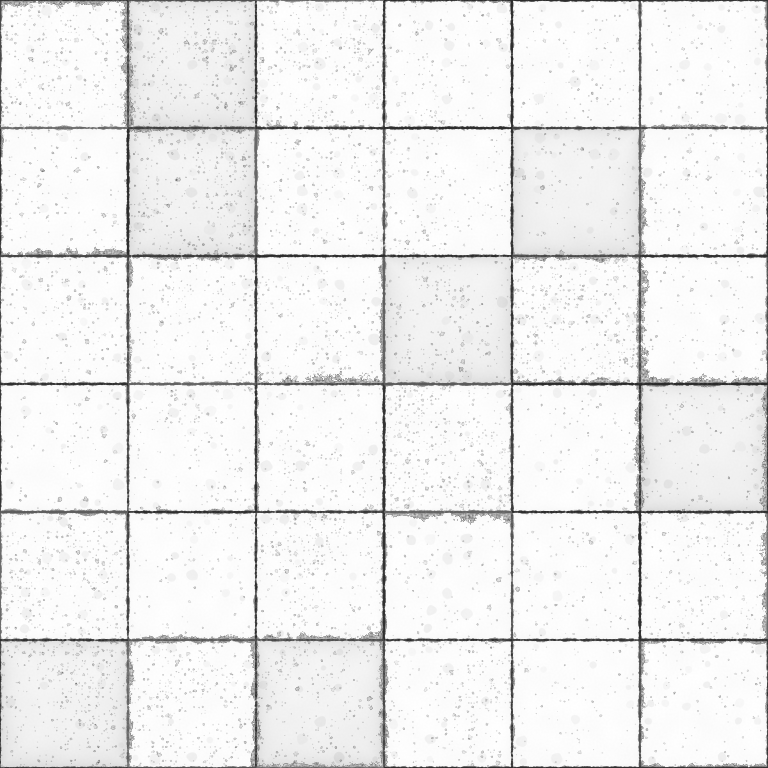
Reproduce this texture procedurally as a three.js fragment shader.

```glsl
// Worn white ceramic tiles, six by six, with thin dark joints.
// Each tile gets hashed wear: chipped sides, pitted specks, pale stains and,
// now and then, a grey glaze. Wrapped gradient noise keeps the sheet seamless.
varying vec2 vUv;

const float TILES = 6.0;
const float SOFT = 0.006;          // edge smoothing, in tile widths
const float JOINT = 0.0085;        // half width of a joint, in tile widths
const float WHITE = 0.99;
const float JOINT_DARK = 0.17;
const float JOINT_PALE = 0.42;
const float CHIP_DARK = 0.42;
const float CHIP_PALE = 0.82;

vec3 hash3(vec2 cell, float seed) {
  vec3 q = fract(cell.xyx * vec3(0.1031, 0.1030, 0.0973) + seed * 0.137);
  q += dot(q, q.yzx + 33.33);
  return fract((q.xxy + q.yzz) * q.zyx);
}

float cornerSlope(vec2 cell, vec2 offset, float period) {
  float angle = 6.28318 * hash3(mod(cell, period), 7.0).x;
  return dot(vec2(cos(angle), sin(angle)), offset);
}

// Gradient noise, about -0.7 to 0.7, wrapping over the whole sheet
float noise(vec2 p, float freq) {
  vec2 g = p * freq;
  vec2 c = floor(g);
  vec2 f = g - c;
  vec2 u = f * f * f * (f * (f * 6.0 - 15.0) + 10.0);
  float period = TILES * freq;
  vec2 x = vec2(1.0, 0.0);
  float low = mix(cornerSlope(c, f, period), cornerSlope(c + x, f - x, period), u.x);
  float high = mix(cornerSlope(c + x.yx, f - x.yx, period),
                   cornerSlope(c + 1.0, f - 1.0, period), u.x);
  return mix(low, high, u.y);
}

// One scattered spot per grid cell: x is its fill, y its rim, z its strength
vec3 spots(vec2 p, float freq, float seed, float size, float density, float rough) {
  vec2 g = p * freq;
  vec2 cell = floor(g);
  vec2 id = mod(cell, TILES * freq);
  vec3 place = hash3(id, seed);
  vec3 kind = hash3(id, seed + 3.0);
  float radius = size * mix(0.45, 1.0, place.z);
  vec2 centre = mix(vec2(1.4 * radius), vec2(1.0 - 1.4 * radius), place.xy);
  float d = length(g - cell - centre) / radius + rough;
  float soft = SOFT * freq / radius;
  float cluster = 1.0 + 1.3 * noise((cell + 0.5) / freq, 2.0);
  float present = step(kind.x, density * cluster);
  float fill = 1.0 - smoothstep(1.0 - soft, 1.0 + soft, d);
  float rim = fill * smoothstep(0.3, 0.9, d);
  return present * vec3(fill, rim, mix(0.4, 1.0, kind.y));
}

// Signed depth into the chipped border: positive where glaze is missing
float chipDepth(vec2 f, vec2 id, float bite) {
  vec4 chance = vec4(hash3(id, 11.0).xy, hash3(id, 12.0).xy);
  vec4 wear = 0.016 + 0.065 * pow(chance, vec4(5.0));
  vec4 depth = wear * bite - vec4(f, 1.0 - f);
  vec2 side = min(f, 1.0 - f);
  float corner = 0.045 * bite - side.x - side.y;
  return max(max(max(depth.x, depth.y), max(depth.z, depth.w)), corner);
}

// Half width and shade of the joint segment numbered by id
float jointMask(float d, vec2 id, float seed, float ragged) {
  float halfWidth = JOINT * mix(0.65, 1.15, hash3(id, seed).x) + 0.006 * ragged;
  return 1.0 - smoothstep(halfWidth - SOFT, halfWidth + SOFT, d);
}

float jointShade(vec2 id, float seed) {
  return mix(JOINT_DARK, JOINT_PALE, pow(hash3(id, seed).y, 3.0));
}

void main() {
  vec2 p = vUv * TILES;
  vec2 id = mod(floor(p), TILES);
  vec2 f = fract(p);
  vec2 side = min(f, 1.0 - f);
  float edge = min(side.x, side.y);
  vec3 look = hash3(id, 1.0);
  float coarse = noise(p, 5.0);
  float medium = noise(p, 18.0);
  float fine = noise(p, 56.0);

  // Glaze: faint clouds, soft border, occasional grey tiles
  float grey = step(0.86, look.x);
  float tone = WHITE + 0.012 * coarse + 0.008 * fine;
  tone -= 0.025 * exp(-edge * 35.0);
  tone -= grey * (0.025 + 0.07 * exp(-edge * 12.0) + 0.025 * (1.0 - f.y));

  // Pale stains, then pits with darker rims, then dust
  float pitting = mix(0.3, 1.5, look.y * look.y);
  vec3 stain = spots(p, 7.0, 21.0, 0.32, 0.2, 0.35 * medium);
  vec3 pit = spots(p, 14.0, 31.0, 0.26, 0.09 * pitting, 0.9 * fine);
  vec3 speck = spots(p, 28.0, 41.0, 0.27, 0.12 * pitting, 0.8 * fine);
  vec3 dust = spots(p, 46.0, 51.0, 0.27, 0.1 * pitting, 0.0);
  tone -= 0.055 * stain.x * stain.z;
  tone -= (0.12 * pit.x + 0.22 * pit.y) * pit.z;
  tone -= (0.22 * speck.x + 0.2 * speck.y) * speck.z;
  tone -= 0.25 * dust.x * dust.z;

  // Chipped border with grainy body and dark rim
  float bite = clamp(0.55 + 0.9 * coarse + 0.7 * medium + 0.5 * fine, 0.0, 1.4);
  float depth = chipDepth(f, id, bite);
  float rim = 1.0 - smoothstep(0.0, 0.012, abs(depth));
  float body = mix(CHIP_DARK, CHIP_PALE, clamp(0.6 + 0.9 * fine, 0.0, 1.0)) - 0.15 * rim;
  tone = mix(tone, body, smoothstep(-SOFT, SOFT, depth));

  // Joints: every segment is shared by the two tiles beside it
  vec2 nearLine = mod(floor(p + 0.5), TILES);
  vec2 uprightId = vec2(nearLine.x, id.y);
  vec2 levelId = vec2(id.x, nearLine.y);
  float ragged = medium + fine;
  tone = mix(tone, jointShade(uprightId, 61.0), jointMask(side.x, uprightId, 61.0, ragged));
  tone = mix(tone, jointShade(levelId, 71.0), jointMask(side.y, levelId, 71.0, ragged));

  gl_FragColor = vec4(vec3(clamp(tone, 0.0, 1.0)), 1.0);
}
```
